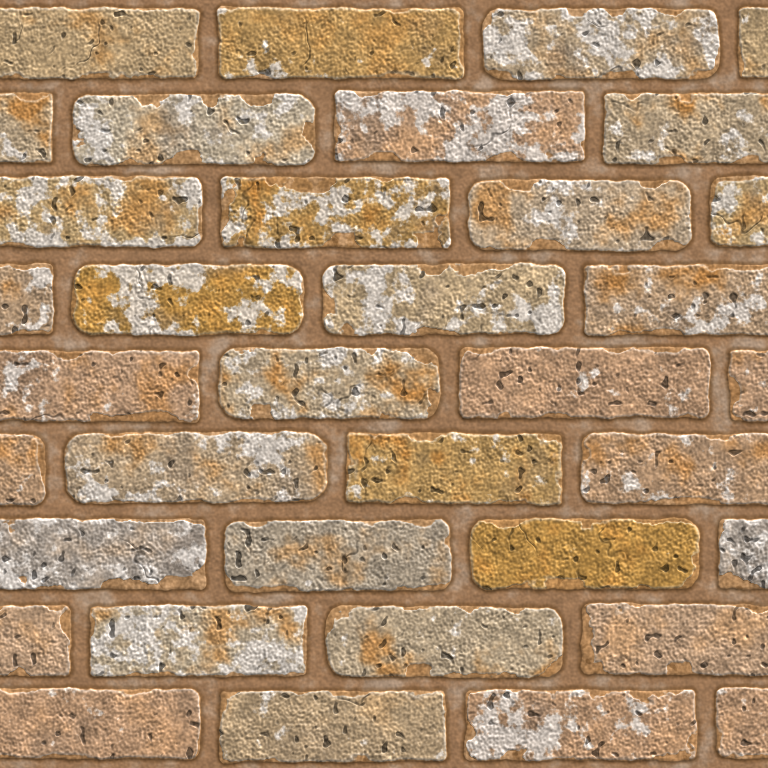
Write a three.js fragment shader that draws this texture.

```glsl
// Weathered buff brick wall in running bond, seamless in both directions.
// Each brick is a jittered rounded box with a ragged raised face; a height
// field lights rims, grain and pits, and layered noise adds stains and lime.
varying vec2 vUv;

#define COLUMNS 3.0
#define ROWS 9.0
#define JOINT vec2(0.0125, 0.0095)
#define JOINT_JITTER 0.12
#define BEVEL 0.0028
#define WEAR 0.012
#define GRAIN 0.55
#define RELIEF 0.36
#define LIGHT_STEP vec2(0.0007, 0.0012)
#define MORTAR vec3(0.605, 0.46, 0.335)
#define LIME vec3(0.80, 0.765, 0.73)
#define RUST vec3(0.66, 0.43, 0.19)

struct Brick {
  vec2 id;
  float outline; // signed distance to the whole brick
  float face;    // signed distance to the raised, unworn face
};

vec2 hash2(vec2 p) {
  vec3 q = fract(p.xyx * vec3(0.1031, 0.1030, 0.0973));
  q += dot(q, q.yzx + 33.33);
  return fract((q.xx + q.yz) * q.zy);
}

// Gradient noise that wraps every freq cells, about -1 to 1
float corner(vec2 cell, vec2 offset, float freq) {
  float angle = 6.2832 * hash2(mod(cell, freq) + freq * 1.7).x;
  return dot(vec2(cos(angle), sin(angle)), offset);
}

float noise(vec2 uv, float freq) {
  vec2 p = uv * freq, i = floor(p), f = p - i;
  vec2 u = f * f * f * (f * (f * 6.0 - 15.0) + 10.0);
  vec2 e = vec2(1.0, 0.0);
  float low = mix(corner(i, f, freq), corner(i + e, f - e, freq), u.x);
  float high = mix(corner(i + e.yx, f - e.yx, freq), corner(i + 1.0, f - 1.0, freq), u.x);
  return 1.5 * mix(low, high, u.y);
}

float fbm(vec2 uv, float freq) {
  float sum = 0.0, amp = 0.6;
  for (int i = 0; i < 4; i++) {
    sum += amp * noise(uv, freq);
    freq *= 2.0;
    amp *= 0.55;
  }
  return sum;
}

// Sandy grain: turned lattices (whole-number turns still wrap), patchy strength
float sand(vec2 uv) {
  float coarse = noise(mat2(2.0, 1.0, -1.0, 2.0) * uv, 47.0);
  float fine = noise(mat2(1.0, 1.0, -1.0, 1.0) * uv, 167.0);
  float patchy = 0.9 + 0.7 * noise(uv, 23.0);
  return patchy * (0.7 * coarse + fine);
}

float jointX(float k, float row) {
  return k + JOINT_JITTER * (hash2(vec2(mod(k, COLUMNS), row) + 17.0).x - 0.5);
}

Brick brickAt(vec2 uv) {
  Brick b;
  float line = floor(uv.y * ROWS);
  float row = mod(line, ROWS);
  float x = uv.x * COLUMNS - mix(0.79, 0.27, mod(row, 2.0));
  float k = floor(x);
  if (x < jointX(k, row)) k -= 1.0;
  else if (x >= jointX(k + 1.0, row)) k += 1.0;
  float left = jointX(k, row), right = jointX(k + 1.0, row);
  b.id = vec2(mod(k, COLUMNS), row);
  vec2 r = hash2(b.id + 41.0), s = hash2(b.id + 73.0);

  // Size, small tilt and rounded corners
  vec2 size = vec2(0.5 * (right - left) / COLUMNS, 0.5 / ROWS) - JOINT;
  vec2 local = vec2((x - 0.5 * (left + right)) / COLUMNS, uv.y - (line + 0.5) / ROWS);
  local.y += 0.02 * (r.x - 0.5) * local.x + 0.005 * (r.y - 0.5);
  float radius = mix(0.006, 0.028, s.x * s.x);
  vec2 q = abs(local) - size + radius;
  float box = length(max(q, 0.0)) + min(max(q.x, q.y), 0.0) - radius;

  // Ragged outline, then deeper chips in the face
  float ragged = fbm(uv, 26.0);
  b.outline = box + 0.0036 * ragged;
  float chips = smoothstep(0.0, 0.6, noise(uv, 19.0) + 0.5 * ragged);
  b.face = box + 0.001 + 0.0045 * ragged + WEAR * (0.25 + 1.3 * s.y * s.y) * chips;
  return b;
}

// Small holes, denser in some areas, and a few thin scratches
float pits(vec2 uv) {
  float holes = smoothstep(0.55, 0.80, noise(uv, 79.0) + 0.45 * noise(uv, 17.0));
  float scratch = smoothstep(0.05, 0.0, abs(noise(uv, 11.0) + 0.15 * noise(uv, 61.0)));
  return max(holes, 0.7 * scratch * smoothstep(0.3, 0.55, noise(uv, 8.0)));
}

float height(vec2 uv) {
  Brick b = brickAt(uv);
  float body = smoothstep(BEVEL, -BEVEL, b.outline);
  float face = smoothstep(0.6 * BEVEL, -BEVEL, b.face);
  float rough = GRAIN * sand(uv) * mix(0.25, 1.0, face) + 0.6 * fbm(uv, 27.0);
  return 0.75 * body + 0.75 * face + rough - 0.8 * face * pits(uv);
}

// Fired clay colour of one brick: mostly buff, some ochre, salmon or grey
vec3 clayColour(vec2 id) {
  vec2 r = hash2(id + 5.0), s = hash2(id + 91.0);
  vec3 clay = mix(vec3(0.69, 0.59, 0.46), vec3(0.745, 0.685, 0.59), r.y);
  clay = mix(clay, vec3(0.70, 0.52, 0.25), 0.9 * smoothstep(0.68, 0.92, r.x));
  clay = mix(clay, vec3(0.70, 0.545, 0.42), 0.8 * smoothstep(0.32, 0.12, r.x));
  return mix(clay, vec3(0.64, 0.615, 0.59), 0.75 * step(0.84, s.x));
}

void main() {
  vec2 uv = vUv;
  Brick b = brickAt(uv);
  float body = smoothstep(0.0011, -0.0011, b.outline);
  float face = smoothstep(0.0011, -0.0011, b.face);
  float cloud = fbm(uv, 13.0), mottle = fbm(uv, 48.0);
  float speckle = noise(uv, 173.0) + noise(uv, 251.0);
  vec2 wear = hash2(b.id + 29.0);

  // Mortar with pale dusty clouds, rusty and dark where it meets the brick
  vec3 mortar = mix(MORTAR, vec3(0.63, 0.535, 0.45), smoothstep(-0.1, 0.6, cloud + 0.4 * mottle));
  float seam = smoothstep(0.007, 0.0, b.outline);
  mortar = mix(mortar, RUST, 0.35 * seam) * (1.02 - 0.30 * seam);
  mortar *= 1.0 + 0.08 * cloud + 0.10 * mottle + 0.06 * speckle;

  // Clay with rusty clouds, grey smoke and patches of lime
  float smoke = smoothstep(0.1, 0.5, fbm(uv + 0.37, 9.0));
  vec3 clay = clayColour(b.id) * (1.0 + 0.18 * cloud);
  clay = mix(clay, RUST, 0.8 * wear.x * smoothstep(0.0, 0.5, cloud));
  clay = mix(clay, vec3(0.50, 0.44, 0.39), 0.5 * smoke * wear.y);
  float lime = smoothstep(0.0, 0.3, 0.7 * mottle - cloud + 0.9 * wear.y - 0.70);
  clay = mix(clay, LIME, 0.85 * lime);
  clay = mix(clay, LIME, 0.40 * smoothstep(-0.005, 0.0, b.face));
  clay *= (1.0 + 0.20 * mottle + 0.15 * speckle) * (1.0 - 0.45 * pits(uv));

  // Chipped ledges keep a smear of stained mortar
  vec3 ledge = mix(mix(MORTAR, RUST, 0.65), clay, 0.3) * (1.0 + 0.18 * mottle + 0.08 * speckle);
  vec3 colour = mix(mortar, mix(ledge, clay, face), body);

  // Light from above, slightly right
  float slope = clamp(height(uv - LIGHT_STEP) - height(uv + LIGHT_STEP), -1.4, 1.5);
  colour *= 1.0 + RELIEF * slope;
  colour += vec3(0.04, 0.055, 0.075) * max(slope, 0.0) * body;
  gl_FragColor = vec4(clamp(colour, 0.0, 1.0), 1.0);
}
```
